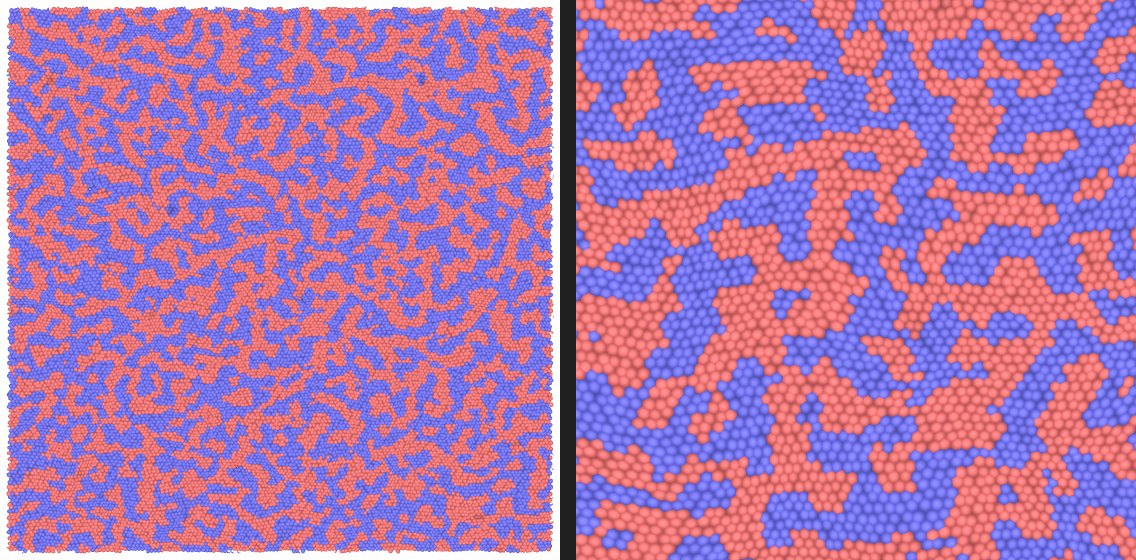
Left: the whole. Right: its middle third, enlarged.
Reproduce this texture procedurally as a WebGL 2 fragment shader.

```glsl
#version 300 es
precision highp float;
// A square sheet of tightly packed red and blue beads, sorted into winding domains.

#define BEADS 154.0            // beads across the canvas
#define MARGIN 0.0155          // white border up to the outer bead centres
#define JITTER 0.30            // irregularity of the packing
#define WARP 0.014             // bending of the bead rows
#define DOMAIN vec2(36.0, 43.0) // domain cells across and up the canvas
#define SPECKLE 0.16           // stray beads along domain borders
#define HOLES 0.00018          // chance of a missing bead
#define RED vec3(1.01, 0.475, 0.475)
#define BLUE vec3(0.465, 0.465, 1.01)
#define RIM 0.74               // brightness at the edge of a bead
#define GLOSS 0.10             // highlight at the middle of a bead
#define PAPER vec3(0.995)

uniform vec2 u_resolution;
out vec4 fragColor;

// Two random values in 0..1 for an integer cell
vec2 hash2(vec2 cell) {
    uvec2 v = uvec2(ivec2(cell) + 4096) * 1664525u + 1013904223u;
    v.x += v.y * 1664525u;
    v.y += v.x * 1664525u;
    v ^= v >> 16u;
    v.x += v.y * 1664525u;
    v.y += v.x * 1664525u;
    v ^= v >> 16u;
    return vec2(v >> 8u) / 16777216.0;
}

float cornerSlope(vec2 cell, vec2 offset) {
    float angle = 6.2831853 * hash2(cell).x;
    return dot(vec2(cos(angle), sin(angle)), offset);
}

// Gradient noise, centred on zero
float noise(vec2 p) {
    vec2 i = floor(p), f = p - i;
    vec2 w = f * f * f * (f * (f * 6.0 - 15.0) + 10.0);
    vec2 x = vec2(1.0, 0.0), y = vec2(0.0, 1.0);
    float low = mix(cornerSlope(i, f), cornerSlope(i + x, f - x), w.x);
    float high = mix(cornerSlope(i + y, f - y), cornerSlope(i + 1.0, f - 1.0), w.x);
    return mix(low, high, w.y);
}

// Two turned layers hide the noise lattice
float domainField(vec2 p) {
    vec2 a = p * DOMAIN;
    vec2 b = mat2(0.8, 0.6, -0.6, 0.8) * a + 91.3;
    return noise(a) + noise(b);
}

bool insideSheet(vec2 p, float inset) {
    vec2 fromMiddle = abs(p - 0.5);
    return max(fromMiddle.x, fromMiddle.y) < 0.5 - inset;
}

vec3 beadSheet(vec2 p) {
    vec2 bend = WARP * vec2(noise(p * 9.0 + 13.7), noise(p * 9.0 + 57.1));
    vec2 q = (p + bend) * BEADS;

    // Nearest bead of a jittered hexagonal packing
    float nearest = 9.0;
    vec2 id = vec2(0.0), centre = vec2(0.0);
    float middleRow = floor(q.y / 0.866 + 0.5);
    for (float j = -1.0; j <= 1.0; j++) {
        float row = middleRow + j;
        float shift = 0.5 * mod(row, 2.0);
        float middleColumn = floor(q.x - shift + 0.5);
        for (float i = -1.0; i <= 1.0; i++) {
            vec2 cell = vec2(middleColumn + i, row);
            vec2 c = vec2(cell.x + shift, row * 0.866);
            c += JITTER * (hash2(cell) - 0.5);
            bool present = insideSheet(p + (c - q) / BEADS, MARGIN)
                && hash2(cell + 701.0).x > HOLES;
            float d = distance(q, c);
            if (present && d < nearest) {
                nearest = d;
                id = cell;
                centre = c;
            }
        }
    }

    // Bare paper outside the sheet and in the holes
    float reach = insideSheet(p, MARGIN + 0.5 / BEADS) ? 0.82 : 0.60;
    if (nearest > reach) return PAPER;

    // Colour is constant over one bead
    vec2 place = centre / BEADS;
    vec2 chance = hash2(id + 317.0);
    float field = domainField(place) + SPECKLE * (chance.x - 0.5);
    vec3 base = field > 0.0 ? RED : BLUE;

    // Round shading, uneven height and a few sunken patches
    float t = min(nearest * nearest / 0.33, 1.3);
    float height = 0.95 + 0.09 * chance.y;
    float sunken = smoothstep(0.38, 0.72, noise(place * 31.0 + 23.0));
    float light = mix(1.0, RIM, t) * height * (1.0 - 0.26 * sunken);
    float gloss = max(1.0 - t, 0.0);
    return min(base * light + GLOSS * gloss * gloss, 1.0);
}

void main() {
    // Four samples per pixel smooth every edge
    vec3 sum = vec3(0.0);
    for (int k = 0; k < 4; k++) {
        vec2 offset = vec2(k & 1, k >> 1) - 0.5;
        offset = mat2(0.5, 0.25, -0.25, 0.5) * offset;
        sum += beadSheet((gl_FragCoord.xy + offset) / u_resolution);
    }
    fragColor = vec4(sum / 4.0, 1.0);
}
```
